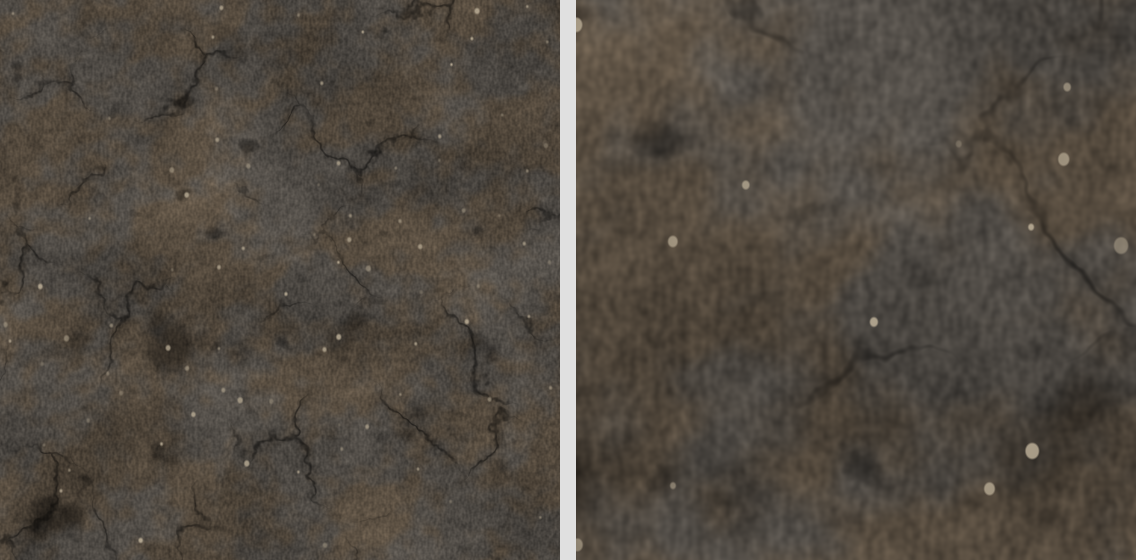
Left, the full canvas; right, a detail of the centre.
Give the GLSL for this texture, as a WebGL 1 fragment shader.

```glsl
precision highp float;

uniform vec2 u_resolution;

#define MOTTLE_SCALE 4.5
#define MOTTLE_CONTRAST 0.55
#define GRAIN_CONTRAST 0.26
#define CRACK_SCALE 4.6
#define CRACK_WIDTH 0.0055
#define CRACK_DEPTH 0.42
#define PIT_DEPTH 0.42
#define SPECK_GRID 22.0
#define SPECK_SHARE 0.17
#define BROWN vec3(0.328, 0.287, 0.238)
#define GREY vec3(0.307, 0.290, 0.269)
#define SPECK_COLOUR vec3(0.72, 0.67, 0.58)

vec2 hash2(vec2 p) {
  vec3 q = fract(p.xyx * vec3(0.1031, 0.1030, 0.0973));
  q += dot(q, q.yzx + 33.33);
  return fract((q.xx + q.yz) * q.zy);
}

float cornerSlope(vec2 cell, vec2 offset) {
  float angle = 6.28318 * hash2(cell).x;
  return dot(vec2(cos(angle), sin(angle)), offset);
}

// Gradient noise, roughly -0.7 to 0.7
float noise(vec2 p) {
  vec2 i = floor(p);
  vec2 f = p - i;
  vec2 w = f * f * f * (f * (f * 6.0 - 15.0) + 10.0);
  vec2 e = vec2(1.0, 0.0);
  float low = mix(cornerSlope(i, f), cornerSlope(i + e, f - e), w.x);
  float high = mix(cornerSlope(i + e.yx, f - e.yx), cornerSlope(i + 1.0, f - 1.0), w.x);
  return mix(low, high, w.y);
}

float fbm(vec2 p) {
  float sum = 0.0;
  float amplitude = 0.5;
  for (int i = 0; i < 5; i++) {
    sum += amplitude * noise(p);
    p = mat2(1.6, 1.2, -1.2, 1.6) * p + 17.3;
    amplitude *= 0.52;
  }
  return sum;
}

// Distance to the nearest border between scattered cells
float borderDistance(vec2 p) {
  vec2 i = floor(p);
  vec2 nearest = vec2(8.0);
  for (int y = -1; y <= 1; y++) {
    for (int x = -1; x <= 1; x++) {
      vec2 cell = i + vec2(x, y);
      vec2 r = cell + hash2(cell) - p;
      if (dot(r, r) < dot(nearest, nearest)) nearest = r;
    }
  }
  float d = 8.0;
  for (int y = -2; y <= 2; y++) {
    for (int x = -2; x <= 2; x++) {
      vec2 cell = i + vec2(x, y);
      vec2 r = cell + hash2(cell) - p;
      vec2 across = r - nearest;
      if (dot(across, across) > 0.0001) {
        d = min(d, dot(0.5 * (r + nearest), normalize(across)));
      }
    }
  }
  return d;
}

// Broken, wandering cracks: a thin core in a faint shadow
float cracks(vec2 p) {
  vec2 warp = vec2(fbm(p * 7.0 + 3.1), fbm(p * 7.0 + 41.7));
  float d = borderDistance((p + 0.16 * warp) * CRACK_SCALE + 5.0) / CRACK_SCALE;
  float presence = smoothstep(-0.08, 0.28, noise(p * 6.5 + 23.0));
  float width = CRACK_WIDTH * (0.6 + 0.8 * presence);
  float core = 1.0 - smoothstep(0.0, width, d);
  float shadow = 1.0 - smoothstep(0.0, 0.022, d);
  return presence * (0.8 * core + 0.25 * shadow);
}

// Ragged dark hollows, large ones mostly low down, small ones everywhere
float pits(vec2 p) {
  float ragged = 0.35 * fbm(p * 22.0);
  float large = smoothstep(0.25, 0.52, noise(p * vec2(8.5, 6.5) + 61.0) + ragged);
  float small = smoothstep(0.40, 0.62, noise(p * vec2(17.0, 25.0) + 9.0) + ragged);
  return max(large * mix(0.95, 0.4, smoothstep(0.2, 0.7, p.y)), 0.8 * small);
}

// Sparse pale grit, one grain at most in each grid cell
float specks(vec2 p, float pixel) {
  vec2 cell = floor(p * SPECK_GRID);
  vec2 chance = hash2(cell + 71.0);
  vec2 centre = (cell + 0.2 + 0.6 * hash2(cell + 13.0)) / SPECK_GRID;
  float radius = mix(0.0015, 0.0042, chance.y * chance.y);
  float d = length((p - centre) * vec2(1.0, 0.85));
  float grain = 1.0 - smoothstep(radius - pixel, radius + 1.5 * pixel, d);
  return grain * step(chance.x, SPECK_SHARE) * mix(0.3, 0.95, hash2(cell + 37.0).x);
}

void main() {
  vec2 p = gl_FragCoord.xy / u_resolution.y;
  float pixel = 1.0 / u_resolution.y;

  // Broad patches drawn out along a gentle rising slope
  vec2 slanted = mat2(0.91, -0.42, 0.42, 0.91) * p * vec2(0.85, 1.25);
  float mottle = fbm(slanted * MOTTLE_SCALE + 2.0);
  float hue = fbm(slanted * 5.5 + 31.0) + 0.3 * noise(p * 30.0);
  vec3 colour = mix(GREY, BROWN, smoothstep(-0.2, 0.18, hue));

  // Clods and fine, slightly upright grain
  float clods = noise(p * 38.0) + 0.6 * noise(p * 75.0 + 7.0);
  float grain = noise(p * vec2(190.0, 105.0)) + 0.5 * noise(p * 230.0 + 19.0);
  colour *= 1.0 + MOTTLE_CONTRAST * mottle + 0.14 * clods + GRAIN_CONTRAST * grain;

  colour *= 1.0 - PIT_DEPTH * pits(p);
  colour *= 1.0 - CRACK_DEPTH * cracks(p);
  colour = mix(colour, SPECK_COLOUR, specks(p, pixel));

  gl_FragColor = vec4(colour, 1.0);
}
```
